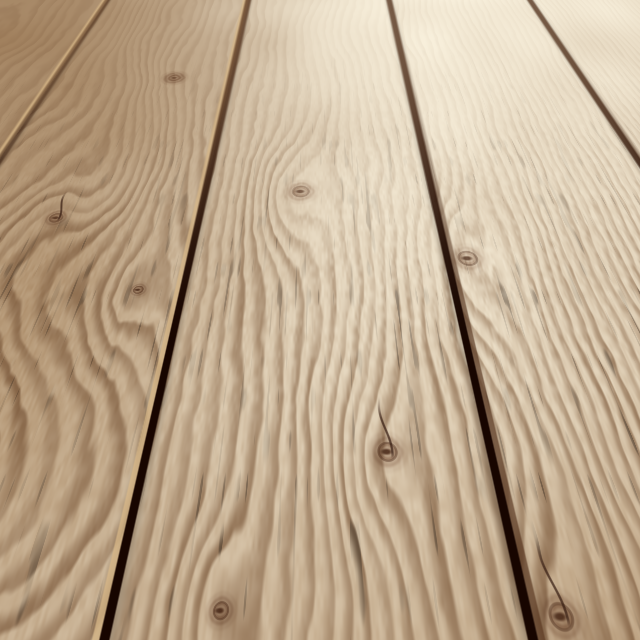
Give the GLSL for this texture, as a WebGL 1 fragment shader.

```glsl
precision highp float;
// Pale wooden planks receding in perspective, with wavy grain, knots, dark gaps and soft far focus.
uniform vec2 u_resolution;

float hash(vec2 p) {
  p = fract(p * vec2(0.1031, 0.1137));
  p += dot(p, p.yx + 33.33);
  return fract((p.x + p.y) * p.x * 7.31);
}

float noise(vec2 p) {
  vec2 i = floor(p), f = fract(p);
  f = f * f * (3.0 - 2.0 * f);
  return mix(mix(hash(i), hash(i + vec2(1, 0)), f.x),
             mix(hash(i + vec2(0, 1)), hash(i + vec2(1, 1)), f.x), f.y);
}

// Centre of knot n on a plank: x across the board, y along its depth
vec2 knotCentre(float plank, float n) {
  float zigzag = -0.235 + 0.792 * n - 0.357 * n * n;
  float side = 1.0 + 0.5 * plank - 1.5 * plank * plank;
  float offset = -0.26 * plank - 0.16 * plank * plank;
  float start = 1.54 - 0.575 * plank + 0.245 * plank * plank;
  return vec2(zigzag * side + offset, start + 0.32 * n * n);
}

void main() {
  vec2 uv = gl_FragCoord.xy / u_resolution;

  // Perspective: board width shrinks towards the vanishing point
  float width = 0.67 - 0.45 * uv.y;
  float across = (uv.x - 0.498) / width;
  float plank = floor(across + 0.5);
  vec2 board = vec2(across - plank, 1.0 / width);
  vec2 seed = vec2(plank * 17.0 + 60.0, 40.0);
  float blur = smoothstep(0.45, 1.0, uv.y);
  float pixel = 1.0 / (u_resolution.y * width);

  // Knots push the grain aside and stain the wood
  float bend = 0.0, hump = 0.0, stain = 0.0, pith = 0.0, crack = 0.0;
  for (int i = 0; i < 3; i++) {
    float n = float(i);
    vec2 d = board - knotCentre(plank, n);
    float r = 0.034 + 0.018 * n;
    float dist = length(d * vec2(1.0, 1.2)) / r;
    float pull = exp(-dot(d * d, vec2(1.0, 0.35)) / (r * r * 7.0));
    bend += d.x * pull * 0.75;
    hump += pull * (1.2 + n * 0.7);
    float rings = 0.8 + 0.2 * sin(dist * 17.0 + noise(d * 50.0 + 90.0) * 2.0);
    stain += (1.0 - smoothstep(0.3, 1.35, dist)) * rings;
    float core = length((d + vec2(0.004, 0.0)) * vec2(1.0, 2.2)) / r;
    pith += (1.0 - smoothstep(0.12, 0.42, core)) * (1.0 - 0.85 * blur);
    pith += 0.45 * (1.0 - smoothstep(0.03, 0.1, abs(dist - 0.5))) * (1.0 - blur);
    float split = abs(d.x - 0.014 * cos(d.y * 28.0));
    crack += (1.0 - smoothstep(0.001, 0.003 + pixel, split)) * step(abs(n - 1.0), 0.1)
           * smoothstep(-0.02, 0.0, d.y) * (1.0 - smoothstep(0.08, 0.15, d.y));
  }

  // Growth rings: sharp on one side, fading on the other; the left boards swirl most
  float swirl = plank < 0.0 ? 7.0 : 2.2 - plank * 0.8;
  float growth = (board.x - bend) * (18.0 + 5.0 * plank) + hump
    + swirl * (noise(board * vec2(2.2, 1.7) + seed) - 0.5)
    + 0.7 * noise(board * vec2(7.0, 5.0) + seed)
    + 0.22 * noise(board * vec2(40.0, 16.0) + seed);
  float phase = fract(growth);
  float late = smoothstep(0.2, 0.78, phase) * (1.0 - smoothstep(0.8, 1.0, phase));
  late *= 0.45 + 0.75 * noise(vec2(floor(growth) * 3.1, board.y * 3.0) + seed);
  late = mix(late, 0.3, blur * 0.8);

  // Fine fibres and short dark pores
  float fibre = noise(board * vec2(130.0, 38.0) + seed) - 0.5;
  float pore = smoothstep(0.76, 0.94, noise(board * vec2(95.0, 9.0) + seed + 7.0));
  float patches = noise(board * vec2(3.0, 2.5) + seed + 21.0) - 0.5;

  // Daylight glare grows towards the upper right
  float light = 0.45 + 0.18 * exp(-pow((uv.x - 0.5) / 0.35, 2.0))
    + uv.y * (0.95 * smoothstep(0.0, 0.75, uv.x) - 0.27);
  light += 0.14 * patches + 0.16 * fibre * (1.0 - blur);
  vec3 color = mix(vec3(0.62, 0.48, 0.33), vec3(0.92, 0.87, 0.78), light);
  float glare = smoothstep(0.75, 1.15, light);
  color *= 1.0 - vec3(0.24, 0.31, 0.37) * late * (1.0 - 0.6 * glare);
  color *= 1.0 - 0.2 * pore * (0.4 + late) * (1.0 - blur);
  color *= 1.0 - vec3(0.27, 0.36, 0.41) * min(stain, 1.0) * (1.0 - 0.5 * glare);
  color = mix(color, vec3(0.25, 0.13, 0.07), min(pith, 1.0) * 0.75);
  color = mix(color, vec3(0.2, 0.1, 0.06), min(crack, 1.0) * 0.7);

  // Gaps: bright bevel on the left boards, shaded brown side on the right ones
  float edge = (fract(across) - 0.5) * sign(across);
  float soft = 0.004 + 0.013 * blur + pixel * 0.7;
  float bevel = 1.0 - smoothstep(0.007, 0.007 + soft, abs(edge - 0.019));
  float shade = 1.0 - smoothstep(0.0, 0.045, abs(edge));
  color *= 1.0 - 0.22 * shade;
  if (across < 0.0) {
    color = mix(color, vec3(0.86, 0.73, 0.54), bevel * 0.75);
  } else {
    color = mix(color, vec3(0.34, 0.20, 0.11), bevel * 0.65 * (1.0 - blur));
  }
  float gap = 1.0 - smoothstep(0.009, 0.009 + soft, abs(edge));
  vec3 gapColor = mix(vec3(0.09, 0.02, 0.0), vec3(0.34, 0.20, 0.11), blur);
  float depth = across < -1.0 ? 0.5 : 1.0 - 0.3 * blur;
  color = mix(color, gapColor, gap * depth);

  gl_FragColor = vec4(clamp(color, 0.0, 1.0), 1.0);
}
```
